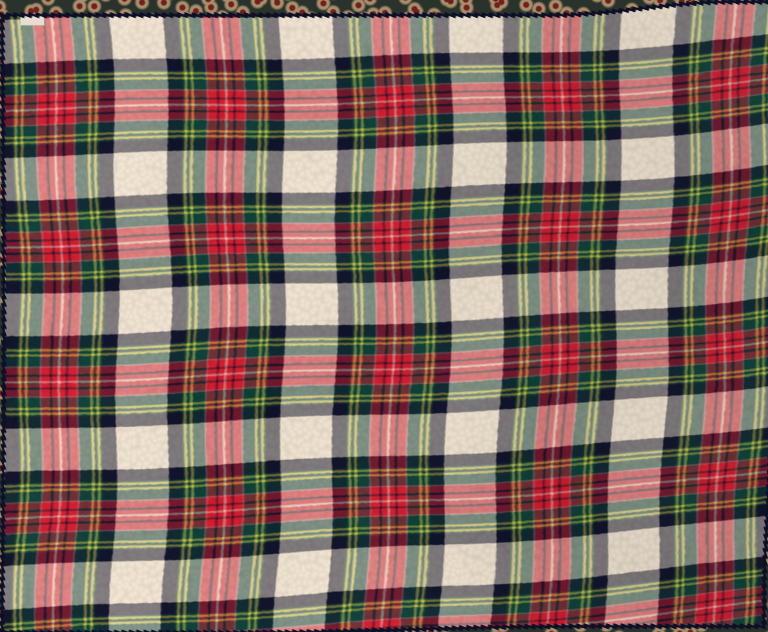
Reproduce this pattern procedurally as a Shadertoy shader.

```glsl
// A worn fleece tartan blanket: one mirrored sequence of stripes serves warp and weft,
// and their average gives the checks. Gentle warps bend the cloth, cellular nap and
// layered sines wear it, and a whipped hem borders it over a mottled rug.

const float PI = 3.14159265;

// Stripe limits, measured from the red centre in units of one repeat
const float RED_EDGE = 0.115;
const float GREEN_EDGE = 0.255;
const float NAVY_EDGE = 0.342;
const float SOFTNESS = 0.008;

const vec3 RED = vec3(0.81, 0.10, 0.17);
const vec3 GREEN = vec3(0.04, 0.24, 0.21);
const vec3 NAVY = vec3(0.05, 0.06, 0.15);
const vec3 CREAM = vec3(0.91, 0.86, 0.79);
const vec3 YELLOW = vec3(0.74, 0.72, 0.25);
const vec3 RUG_DARK = vec3(0.16, 0.20, 0.17);
const vec3 RUG_PALE = vec3(0.66, 0.56, 0.42);
const vec3 RUG_RED = vec3(0.45, 0.12, 0.12);

const float NAP_CELLS = 110.0;   // nap tufts per canvas height
const float NAP_DEPTH = 0.09;
const float FOLD_DEPTH = 0.045;
const float HEM_WIDTH = 0.006;
const float STITCHES = 85.0;     // hem stitches per canvas height

vec2 hash2(vec2 p) {
    p = vec2(dot(p, vec2(127.1, 311.7)), dot(p, vec2(269.5, 183.3)));
    return fract(sin(p) * 43758.5);
}

// Distance to the nearest scattered point
float cellular(vec2 p) {
    vec2 cell = floor(p);
    float nearest = 2.0;
    for (int j = -1; j <= 1; j++)
        for (int i = -1; i <= 1; i++) {
            vec2 c = cell + vec2(i, j);
            nearest = min(nearest, length(c + hash2(c) - p));
        }
    return nearest;
}

float layeredSines(vec2 p) {
    float sum = 0.0, amp = 0.5;
    for (int i = 0; i < 4; i++) {
        sum += amp * sin(p.x + 1.7 * sin(p.y)) * cos(p.y - 0.6 * p.x);
        p = mat2(1.5, 1.1, -1.1, 1.5) * p + 2.3;
        amp *= 0.55;
    }
    return sum;
}

float stripe(float d, float centre, float halfWidth, float aa) {
    return 1.0 - smoothstep(halfWidth - aa, halfWidth + aa, abs(d - centre));
}

// Thread colour along one axis; red is centred on whole numbers
vec3 sett(float s, float aa) {
    float d = abs(fract(s + 0.5) - 0.5);
    vec3 col = mix(RED, GREEN, smoothstep(RED_EDGE - aa, RED_EDGE + aa, d));
    col = mix(col, NAVY, smoothstep(GREEN_EDGE - aa, GREEN_EDGE + aa, d));
    col = mix(col, CREAM, smoothstep(NAVY_EDGE - aa, NAVY_EDGE + aa, d));
    col = mix(col, YELLOW, stripe(d, 0.198, 0.009, aa) + stripe(d, 0.235, 0.009, aa));
    col = mix(col, NAVY, 0.85 * stripe(d, 0.048, 0.008, aa));
    col = mix(col, CREAM, 0.80 * stripe(d, 0.0, 0.008, aa));
    return mix(col, vec3(0.55), 0.65 * stripe(d, 0.111, 0.006, aa));
}

// Canvas position to repeat counts, with the lie of the cloth
vec2 clothCoord(vec2 uv) {
    float across = uv.x - 0.177 - 0.0105 * sin(PI * uv.y);
    float down = 1.0 - uv.y - 0.065 + 0.019 * uv.x + 0.022 * pow(uv.x, 6.0);
    vec2 repeatSize = vec2(0.2142 + 0.0085 * uv.y * uv.y, 0.2168 - 0.011 * uv.x);
    vec2 wobble = 0.012 * vec2(sin(19.0 * uv.y + 4.0 * uv.x), sin(15.0 * uv.x + 6.0 * uv.y));
    return vec2(across, down) / repeatSize + 0.5 + wobble;
}

// Distance inside the blanket's edge, in canvas heights
float clothInset(vec2 uv, float aspect) {
    float top = 1.0 - uv.y - 0.021 * (1.0 - smoothstep(0.72, 0.95, uv.x));
    float bottom = uv.y - 0.010 * smoothstep(0.32, 0.75, uv.x) + 0.004;
    float left = uv.x * aspect - 0.003 * sin(PI * uv.y);
    float right = (1.0 - uv.x) * aspect - 0.011 * smoothstep(0.35, 0.05, uv.y) + 0.008;
    return min(min(top, bottom), min(left, right));
}

void mainImage(out vec4 fragColor, in vec2 fragCoord) {
    vec2 uv = fragCoord / iResolution.xy;
    float aspect = iResolution.x / iResolution.y;
    vec2 p = vec2(uv.x * aspect, uv.y);
    float pixel = 1.0 / iResolution.y;

    // Crossed stripes, their edges frayed by the nap
    float nap = cellular(p * NAP_CELLS) - 0.45;
    vec2 s = clothCoord(uv) + 0.006 * nap;
    float aa = max(SOFTNESS, 3.5 * pixel);
    vec3 col = 0.5 * (sett(s.x, aa) + sett(s.y, aa));

    // Tufts, soft folds and a fading towards the left
    float folds = layeredSines(p * vec2(8.0, 6.0));
    col *= 1.0 - NAP_DEPTH * nap + FOLD_DEPTH * folds;
    col *= mix(1.03, 0.94, smoothstep(0.3, 1.0, uv.x));
    col = mix(col, vec3(0.5, 0.49, 0.48), 0.04 + 0.03 * folds);

    // Small blank tag in the upper left corner
    vec2 tag = abs(p - vec2(0.051, 0.969)) - vec2(0.019, 0.009);
    col = mix(col, vec3(0.90, 0.87, 0.82), 1.0 - smoothstep(-pixel, pixel, max(tag.x, tag.y)));

    // Whipped hem and the rug beyond it
    float inset = clothInset(uv, aspect);
    float stitch = 0.0015 * sin(2.0 * PI * STITCHES * (p.x + p.y));
    col = mix(NAVY, col, smoothstep(-pixel, pixel, inset - HEM_WIDTH + stitch));
    float blossom = cellular(p * 38.0);
    vec3 rug = mix(RUG_PALE, RUG_DARK, smoothstep(0.30, 0.50, blossom));
    rug = mix(RUG_RED, rug, smoothstep(0.12, 0.24, blossom));
    col = mix(rug, col, smoothstep(-pixel, pixel, inset + stitch));

    fragColor = vec4(clamp(col, 0.0, 1.0), 1.0);
}
```
